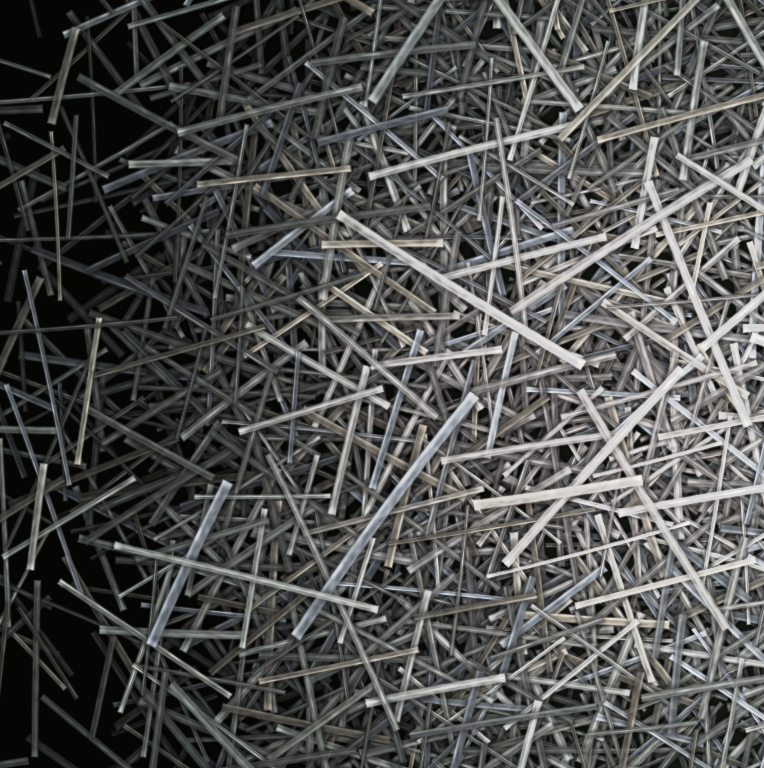
Give the GLSL for this texture, as a Shadertoy shader.

```glsl
// Tangled heap of glassy fibres, lit from the right and fading into black on the left.
#define LAYERS 30
#define TOP_LAYERS 3
#define ROW_HEIGHT 0.05
#define ROD_SPACE 0.3
#define FIBRE_WIDTH 0.0046
#define SOFTNESS 0.0019
#define OPACITY 0.86
#define SHADOW 0.25
#define PRESENCE 0.76
#define LIGHT_POS vec2(0.97, 0.45)
#define EXPOSURE 1.14
#define BACKDROP vec3(0.035, 0.042, 0.028)

const float PI = 3.14159265;

vec4 hash4(vec3 p) {
    vec4 q = fract(p.xyzx * vec4(0.1031, 0.1030, 0.0973, 0.1099));
    q += dot(q, q.wzxy + 33.33);
    return fract((q.xxyz + q.yzzw) * q.zywx);
}

float gradDot(vec2 cell, vec2 offset) {
    return dot(hash4(vec3(cell, 7.0)).xy * 2.0 - 1.0, offset);
}

// Gradient noise, roughly -0.7 to 0.7
float noise(vec2 p) {
    vec2 i = floor(p), f = p - i;
    vec2 s = f * f * (3.0 - 2.0 * f), e = vec2(1.0, 0.0);
    return mix(mix(gradDot(i, f), gradDot(i + e.xy, f - e.xy), s.x),
               mix(gradDot(i + e.yx, f - e.yx), gradDot(i + 1.0, f - 1.0), s.x), s.y);
}

// Share of fibres present: sparse towards the left corners
float density(vec2 p) {
    float bow = p.y - 0.48;
    return mix(0.14, 1.0, smoothstep(-0.03, 0.48, p.x - 0.75 * bow * bow));
}

float lightAt(vec2 p) {
    vec2 d = (p - LIGHT_POS) * vec2(1.25, 1.1);
    return 0.34 + 0.56 * exp(-2.6 * dot(d, d));
}

// Cool green in the shade, faint rose near the light, some bluish or straw strands
vec3 tintAt(vec2 p, float pick) {
    vec2 d = p - vec2(0.75, 0.48);
    vec3 tint = mix(vec3(0.96, 1.03, 0.99), vec3(1.03, 0.985, 0.98), exp(-5.0 * dot(d, d)));
    tint = mix(tint, vec3(0.94, 1.0, 1.09), 0.8 * smoothstep(0.78, 0.9, pick));
    return mix(tint, vec3(1.08, 1.01, 0.9), 0.7 * smoothstep(0.2, 0.08, pick));
}

// One sheet of roughly parallel rods, one per cell of a turned, staggered grid
void drawSheet(inout vec3 col, vec2 p, float id, vec2 cellSize, float width,
               float presence, float depth, float minStrand) {
    float turn = PI * fract(id * 0.618 + 0.13);
    vec2 axis = vec2(cos(turn), sin(turn)), side = vec2(-axis.y, axis.x);
    vec2 phase = fract(id * vec2(0.754, 0.569)) * cellSize;
    vec2 q = vec2(dot(p, axis), dot(p, side)) + phase;
    float row = floor(q.y / cellSize.y);
    float stagger = fract(row * 0.381 + id * 0.27) * cellSize.x;
    vec2 cell = vec2(floor((q.x + stagger) / cellSize.x), row);
    vec4 a = hash4(vec3(cell + 60.0, id + 1.0));

    // Rod geometry, kept inside its cell
    width *= mix(0.55, 1.25, a.y);
    float halfLen = cellSize.x * mix(0.24, 0.47, a.x);
    float slack = 0.5 * cellSize.y - 2.0 * width;
    vec2 centre = (cell + 0.5) * cellSize - vec2(stagger, 0.0);
    centre.x += (a.w - 0.5) * (cellSize.x - 2.0 * halfLen);
    float lean = a.z * 2.0 - 1.0;
    float tilt = lean * 0.85 * slack / halfLen;
    centre.y += (a.w - 0.5) * 2.0 * slack * (1.0 - 0.85 * abs(lean));
    vec2 d = q - centre;
    float along = d.x + tilt * d.y;
    float across = (d.y - tilt * d.x) * inversesqrt(1.0 + tilt * tilt);
    across += (a.y - 0.5) * 0.25 * (along * along - 0.3 * halfLen * halfLen);
    float dist = max(abs(across) - width, abs(along) - halfLen);
    if (dist > 1.6 * width) return;

    vec2 home = centre - phase;
    vec4 b = hash4(vec3(cell + 95.0, id + 51.0));
    if (b.y > presence * density(axis * home.x + side * home.y)) return;

    // Contact shadow
    col *= 1.0 - SHADOW * smoothstep(1.6 * width, 0.0, dist);
    float mask = smoothstep(SOFTNESS, -SOFTNESS, dist);
    if (mask <= 0.0) return;

    // Tube profile: dull body, one off-centre glint and a thin pale rim
    float t = clamp(across / width, -1.0, 1.0);
    float fromGlint = t - (b.z - 0.5) * 1.3, fromRim = abs(t) - 0.75;
    float glint = exp(-9.0 * fromGlint * fromGlint);
    float rim = exp(-14.0 * fromRim * fromRim);
    float grain = noise(vec2(along * 70.0, t * 1.3 + b.w * 91.0));
    float flecks = smoothstep(0.1, 0.4, noise(vec2(along * 32.0 + b.z * 57.0, b.w * 43.0)));
    float cap = smoothstep(-0.012, -0.002, abs(along) - halfLen) * step(0.5, b.w);
    float tone = 0.48 + 0.3 * sqrt(1.0 - t * t) + glint * (0.34 + 0.5 * flecks);
    tone += 0.14 * rim + 0.35 * grain + 0.4 * cap;

    float strand = mix(minStrand, 1.3, b.w * b.w);
    vec3 shade = tintAt(p, b.z) * lightAt(p) * tone * strand * depth * EXPOSURE;
    col = mix(col, shade, mask * OPACITY);
}

void mainImage(out vec4 fragColor, in vec2 fragCoord) {
    vec2 p = fragCoord / iResolution.y;
    vec3 col = BACKDROP * (0.6 + 1.8 * smoothstep(0.2, 1.0, p.x));

    // Heap, stacked from dim depths to bright surface
    for (int k = 0; k < LAYERS; k++) {
        float level = float(k) / float(LAYERS - 1);
        vec2 cellSize = vec2(ROD_SPACE, ROW_HEIGHT) * (0.85 + 0.3 * fract(float(k) * 0.43));
        drawSheet(col, p, float(k), cellSize, FIBRE_WIDTH, PRESENCE, mix(0.5, 1.15, level), 0.58);
    }

    // Long bright rods lying on top
    for (int k = 0; k < TOP_LAYERS; k++) {
        vec2 cellSize = vec2(1.6, 4.0) * vec2(ROD_SPACE, ROW_HEIGHT);
        drawSheet(col, p, float(LAYERS + k), cellSize, FIBRE_WIDTH * 1.3, 0.6, 1.25, 0.85);
    }

    // Soft shoulder keeps the glints below clipping
    col = mix(col, 1.0 - exp(-1.6 * col), smoothstep(0.55, 1.2, col));
    fragColor = vec4(clamp(col, 0.0, 1.0), 1.0);
}
```
